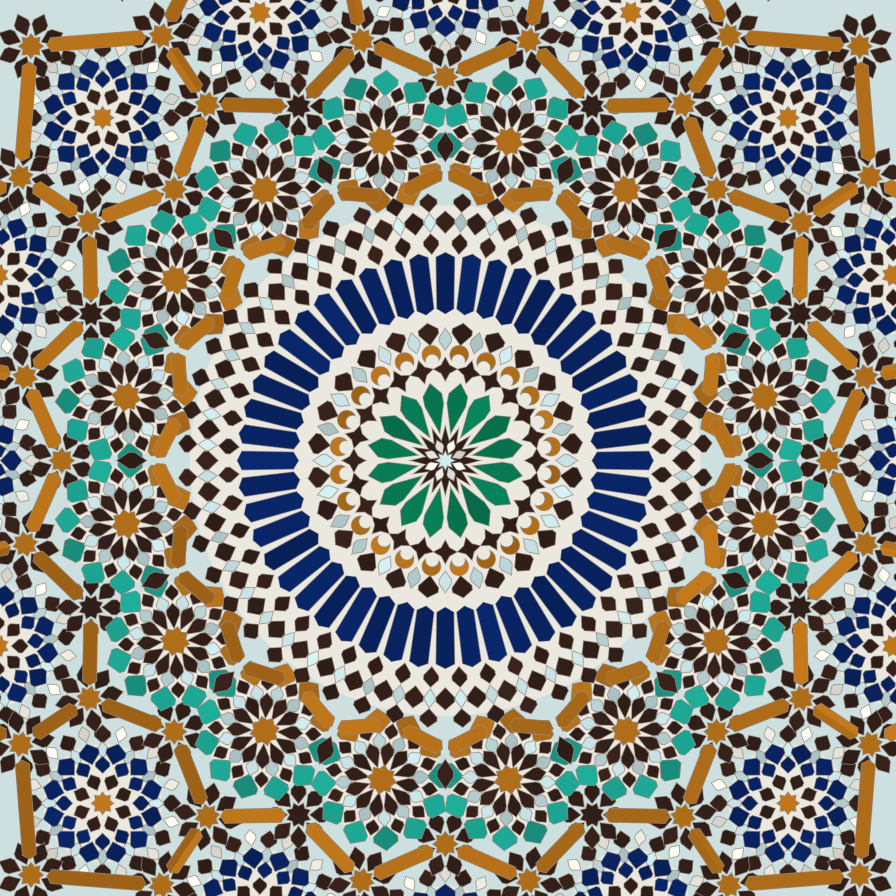
Write a WebGL 1 fragment shader that draws this pattern.

```glsl
precision highp float;
// Zellige mosaic: a sixteen-fold medallion ringed by star rosettes.
uniform vec2 u_resolution;

// Lengths are in percent of the canvas.
const float TAU = 6.2831853;
const vec2 CENTER = vec2(49.7, 48.6);
const float FOLDS = 16.0;
const float STAR_RING = 36.3;  // orange-hearted rosettes
const float BLUE_RING = 54.1;  // blue rosettes
const float KNOT_RING = 42.8;  // small stars inside the blue ring
const float FAR_RING = 65.4;   // small stars outside it
const float LINK_RING = 47.8;  // orange stars between blue rosettes
const float LINK_STEP = 9.2;
const float RAYS_INNER = 16.4;
const float RAYS_OUTER = 23.2;
const float GROUT_WIDTH = 0.08;
const float TONE_SPREAD = 0.24;

const vec3 WHITE = vec3(0.92, 0.91, 0.88);
const vec3 PALE = vec3(0.76, 0.86, 0.87);
const vec3 GROUT = vec3(0.58, 0.54, 0.50);
const vec3 DARK = vec3(0.20, 0.125, 0.10);
const vec3 ORANGE = vec3(0.69, 0.43, 0.10);
const vec3 NAVY = vec3(0.035, 0.14, 0.39);
const vec3 TEAL = vec3(0.11, 0.61, 0.54);
const vec3 GREEN = vec3(0.03, 0.47, 0.32);

float pixel;
vec3 col = vec3(0.0);

float hash(vec2 p) {
  vec3 h = fract(p.xyx * 0.1031);
  h += dot(h, h.yzx + 33.33);
  return fract((h.x + h.y) * h.z);
}

float cover(float d) { return 1.0 - smoothstep(-pixel, pixel, d); }

// Turn p into its sector: x runs outward, y across, z is the sector number.
vec3 sector(vec2 p, float n, float phase) {
  float k = floor(atan(p.y, p.x) * n / TAU - phase + 0.5);
  float a = (k + phase) * TAU / n, c = cos(a), s = sin(a);
  return vec3(c * p.x + s * p.y, c * p.y - s * p.x, mod(k, n));
}

// Kite with clipped shoulders; k = inner tip, shoulder, outer tip, half width.
float kite(vec2 q, vec4 k) {
  q.y = abs(q.y);
  float inner = dot(q - vec2(k.x, 0.0), normalize(vec2(-k.w, k.y - k.x)));
  float outer = dot(q - vec2(k.z, 0.0), normalize(vec2(k.w, k.z - k.y)));
  return max(max(inner, outer), q.y - 0.8 * k.w);
}

float star(vec2 p, float n, float radius, float valley) {
  vec2 q = sector(p, n, 0.0).xy, tip = vec2(radius, 0.0);
  float a = 0.5 * TAU / n;
  vec2 edge = radius * valley * vec2(cos(a), sin(a)) - tip;
  return dot(vec2(q.x, abs(q.y)) - tip, normalize(vec2(edge.y, -edge.x)));
}

// Pointed bar on the line from a to b, stopping short of both ends.
float bar(vec2 p, vec2 a, vec2 b, float gap) {
  vec2 u = normalize(b - a), q = p - 0.5 * (a + b);
  float y = abs(q.y * u.x - q.x * u.y);
  return max(y - 0.75, abs(dot(q, u)) + 0.6 * y - 0.5 * length(b - a) + gap);
}

// Lay one glazed piece with its grout line.
void lay(vec3 tint, float d, float id) {
  float tone = 1.0 + TONE_SPREAD * (hash(vec2(id, tint.g * 91.0)) - 0.5);
  col = mix(col, GROUT, cover(d - GROUT_WIDTH));
  col = mix(col, min(tint * tone, 1.0), cover(d));
}

void disc(vec2 p, float radius) { col = mix(col, WHITE, cover(length(p) - radius)); }

void ring(vec2 p, float n, float phase, vec4 shape, vec3 tint) {
  vec3 q = sector(p, n, phase);
  lay(tint, kite(q.xy, shape), q.z);
}

void blueRosette(vec2 p) {
  disc(p, 6.6);
  ring(p, 12.0, 0.5, vec4(6.7, 7.7, 8.7, 1.1), DARK);
  ring(p, 12.0, 0.0, vec4(7.1, 8.0, 8.8, 0.7), WHITE);
  ring(p, 12.0, 0.5, vec4(5.1, 5.9, 6.8, 0.8), PALE);
  ring(p, 12.0, 0.0, vec4(4.5, 5.8, 6.8, 1.35), NAVY);
  ring(p, 12.0, 0.5, vec4(3.4, 4.3, 5.2, 0.95), NAVY);
  ring(p, 8.0, 0.5, vec4(1.6, 2.6, 3.4, 0.9), DARK);
  lay(ORANGE, star(p, 8.0, 1.2, 0.7), 1.0);
}

void starRosette(vec2 p) {
  disc(p, 6.6);
  vec3 rim = mix(ORANGE, TEAL, step(-0.5 * length(p), p.x));
  ring(p, 12.0, 0.5, vec4(5.1, 6.7, 7.9, 1.65), rim);
  ring(p, 12.0, 0.0, vec4(4.6, 5.4, 6.3, 0.85), DARK);
  ring(p, 12.0, 0.5, vec4(3.3, 4.3, 5.2, 0.8), PALE);
  ring(p, 12.0, 0.0, vec4(1.5, 3.3, 4.2, 0.85), DARK);
  lay(ORANGE, star(p, 8.0, 1.6, 0.75), 2.0);
}

void knot(vec2 p, vec3 heart) {
  ring(p, 8.0, 0.5, vec4(1.3, 2.6, 3.8, 1.0), DARK);
  lay(heart, star(p, 8.0, 1.35, 0.7), 3.0);
}

void medallion(vec2 p) {
  // Dark and pale mosaic band
  disc(p, 28.5);
  ring(p, 48.0, 0.5, vec4(27.8, 28.9, 29.8, 1.15), DARK);
  ring(p, 48.0, 0.5, vec4(25.6, 26.6, 27.6, 0.7), PALE);
  ring(p, 48.0, 0.0, vec4(25.4, 26.7, 27.8, 1.25), DARK);
  ring(p, 48.0, 0.5, vec4(23.1, 24.3, 25.3, 1.0), DARK);
  // Long blue rays
  vec3 q = sector(p, 48.0, 0.0);
  float y = abs(q.y);
  float ends = max(RAYS_INNER + 0.6 * y - q.x, q.x + 0.5 * y - RAYS_OUTER);
  lay(NAVY, max(y - 0.65 - 0.016 * q.x, ends), q.z);
  // Beads, crescents and small stars
  ring(p, 24.0, 0.0, vec4(12.4, 13.5, 14.7, 0.8), PALE);
  ring(p, 24.0, 0.5, vec4(13.0, 14.5, 15.4, 1.35), DARK);
  q = sector(p, 24.0, 0.5);
  lay(ORANGE, max(length(q.xy - vec2(11.9, 0.0)) - 1.0, 0.8 - length(q.xy - vec2(11.2, 0.0))), q.z);
  q = sector(p, 24.0, 0.0);
  lay(DARK, star(q.xy - vec2(10.2, 0.0), 4.0, 1.25, 0.5), q.z);
  // Green flower and its heart
  ring(p, 16.0, 0.5, vec4(3.2, 7.1, 8.7, 1.28), GREEN);
  lay(DARK, star(p, 16.0, 3.7, 0.58), 3.0);
  ring(p, 8.0, 0.5, vec4(0.9, 1.7, 2.4, 0.5), WHITE);
  lay(PALE, star(p, 8.0, 1.0, 0.6), 4.0);
}

void main() {
  float size = min(u_resolution.x, u_resolution.y);
  vec2 p = 100.0 * (gl_FragCoord.xy - 0.5 * u_resolution) / size + 50.0 - CENTER;
  pixel = 75.0 / size;
  vec3 axis = sector(p, FOLDS, 0.0), between = sector(p, FOLDS, 0.5);
  vec2 nearKnot = vec2(KNOT_RING, 0.0), farKnot = vec2(FAR_RING, 0.0);
  col = mix(WHITE, PALE, 0.7);

  // Outer field: blue rosettes and the stars that link them
  blueRosette(axis.xy - vec2(BLUE_RING, 0.0));
  for (int i = 0; i < 3; i++)
    knot(between.xy - vec2(LINK_RING + LINK_STEP * float(i), 0.0), ORANGE);
  knot(axis.xy - nearKnot, mix(ORANGE, DARK, mod(axis.z, 2.0)));
  knot(axis.xy - farKnot, ORANGE);

  // Orange bars form a cell around each blue rosette
  vec2 m = vec2(axis.x, abs(axis.y));
  float a = 0.5 * TAU / FOLDS;
  vec2 spoke = vec2(cos(a), sin(a));
  vec2 link = LINK_RING * spoke, farLink = link + LINK_STEP * spoke;
  float bars = min(bar(m, nearKnot, link, 1.5), bar(m, link, farLink, 1.7));
  lay(ORANGE, min(bars, bar(m, farLink, farKnot, 1.8)), axis.z);

  // Scalloped ring of rosettes
  starRosette(between.xy - vec2(STAR_RING, 0.0));
  lay(DARK, kite(axis.xy, vec4(33.4, 35.0, 36.6, 1.1)), axis.z);
  lay(ORANGE, bar(m, vec2(32.4, 0.0), vec2(29.8, 5.0), 0.4), axis.z);

  medallion(p);
  gl_FragColor = vec4(col, 1.0);
}
```
